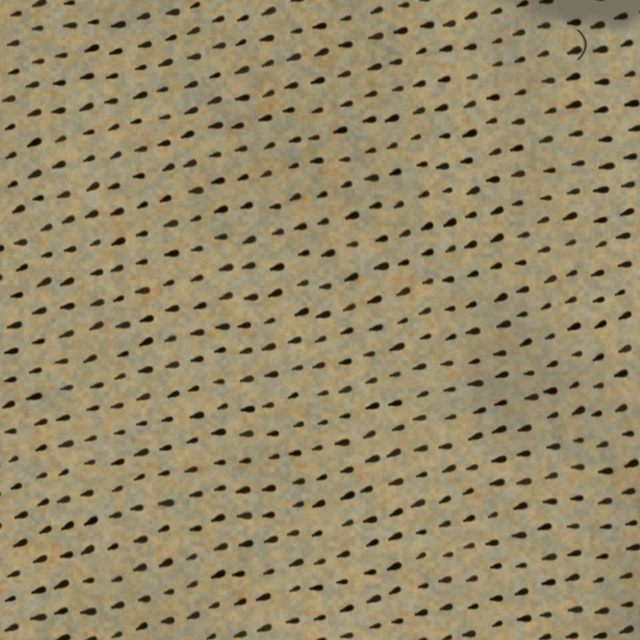
A Shadertoy shader for this texture:

```glsl
// Tan woven cloth pierced by staggered columns of small slanted dark slits.
// Each slit is a tapered capsule on a jittered, gently warped grid; layered
// value noise mottles the cloth, with a grey smudge and a stray thread as wear.

const vec2 GRID = vec2(25.0, 23.0);        // slits across and down
const float COLUMN_STEP = 0.19;            // rise between neighbour columns, in cells
const float COLUMN_RANDOM = 0.28;          // random rise per column, in cells
const vec2 JITTER = vec2(0.26, 0.20);      // wander of each slit, in cells
const float WARP = 0.012;                  // slow bending of the grid
const float SLIT_LENGTH = 0.0145;
const float TAIL_RADIUS = 0.0018;
const float HEAD_RADIUS = 0.0046;
const float SLIT_ANGLE = 0.27;
const float SOFTNESS = 0.0028;             // blur of the slit edges

const vec3 CLOTH_LIGHT = vec3(0.68, 0.625, 0.485);
const vec3 CLOTH_DARK = vec3(0.545, 0.505, 0.385);
const vec3 WARM_TINT = vec3(0.050, 0.005, -0.045);
const vec3 SMUDGE = vec3(0.45, 0.44, 0.39);
const vec3 SLIT_INK = vec3(0.085, 0.050, 0.005);

float hash(vec2 p) {
    return fract(sin(dot(p, vec2(127.1, 311.7))) * 43758.5453);
}

float noise(vec2 p) {
    vec2 i = floor(p), f = fract(p);
    f = f * f * (3.0 - 2.0 * f);
    float low = mix(hash(i), hash(i + vec2(1, 0)), f.x);
    float high = mix(hash(i + vec2(0, 1)), hash(i + vec2(1, 1)), f.x);
    return mix(low, high, f.y);
}

// Capsule along x, thin at the left and thick at the right
float taperedSlit(vec2 p, float len) {
    float t = clamp(p.x / len + 0.5, 0.0, 1.0);
    float radius = mix(TAIL_RADIUS, HEAD_RADIUS, smoothstep(0.0, 0.8, t));
    return length(p - vec2((t - 0.5) * len, 0.0)) - radius;
}

// Vertical offset of a column: short rising runs that start over
float columnShift(float column) {
    return COLUMN_STEP * mod(column, 5.0) + COLUMN_RANDOM * hash(vec2(column, 7.3));
}

// Darkness of the slits at p, from the nearest cells
float slitCover(vec2 p, float soft) {
    float cover = 0.0;
    for (int x = -1; x <= 1; x++) {
        float column = floor(p.x * GRID.x) + float(x);
        float shift = columnShift(column);
        float row = floor(p.y * GRID.y - shift);
        for (int y = -1; y <= 1; y++) {
            vec2 id = vec2(column, row + float(y));
            vec2 wander = vec2(hash(id + 3.1), hash(id + 17.7)) - 0.5;
            vec2 center = (id + 0.5 + vec2(0.0, shift) + JITTER * wander) / GRID;
            float angle = SLIT_ANGLE + 0.35 * (hash(id + 41.3) - 0.5);
            float c = cos(angle), s = sin(angle);
            vec2 q = mat2(c, -s, s, c) * (p - center);
            float scale = mix(0.78, 1.15, hash(id + 59.9));
            float d = taperedSlit(q / scale, SLIT_LENGTH) * scale;
            float strength = mix(0.78, 1.0, hash(id + 83.5));
            cover = max(cover, strength * smoothstep(soft, -soft, d));
        }
    }
    return cover;
}

vec3 clothColor(vec2 p) {
    // Fibre mottling over broad, faint shading
    float fibre = 0.5 * noise(p * 120.0) + 0.3 * noise(p * 230.0 + 9.0)
                + 0.2 * noise(p * vec2(55.0, 40.0) + 31.0);
    float broad = noise(p * vec2(7.0, 4.0) + 5.0);
    float tone = 0.62 + 1.25 * (fibre - 0.5) + 0.35 * (broad - 0.5);
    vec3 color = mix(CLOTH_DARK, CLOTH_LIGHT, clamp(tone, -0.2, 1.25));
    color += WARM_TINT * 1.6 * (noise(p * 75.0 + 63.0) - 0.5);

    // Rusty flecks and grey stains
    float rust = smoothstep(0.80, 0.98, noise(p * 48.0 + 87.0));
    color += vec3(0.02, -0.04, -0.07) * rust;
    float stain = smoothstep(0.60, 0.95, noise(p * 5.0 + 22.0));
    color = mix(color, SMUDGE, 0.3 * stain);
    float corner = length((p - vec2(0.95, 1.02)) / vec2(0.17, 0.065));
    corner += 0.3 * (noise(p * 40.0) - 0.5);
    return mix(color, SMUDGE, 0.9 * smoothstep(1.1, 0.65, corner));
}

// Short curved thread near the upper right corner
float threadCover(vec2 p, float soft) {
    float dy = p.y - 0.930;
    float d = abs(p.x - 0.915 + 22.0 * dy * dy) - 0.0015;
    return smoothstep(soft, -soft, max(d, abs(dy) - 0.023));
}

void mainImage(out vec4 fragColor, in vec2 fragCoord) {
    vec2 uv = fragCoord / iResolution.xy;
    float soft = max(SOFTNESS, 1.0 / iResolution.y);

    vec2 bend = vec2(noise(uv * 5.0 + 11.0), noise(uv * 4.0 + 47.0)) - 0.5;
    float slits = slitCover(uv + 2.0 * WARP * bend, soft);

    vec3 color = clothColor(uv);
    color = mix(color, SLIT_INK, slits);
    color = mix(color, SLIT_INK, 0.8 * threadCover(uv, soft));
    fragColor = vec4(color, 1.0);
}
```
